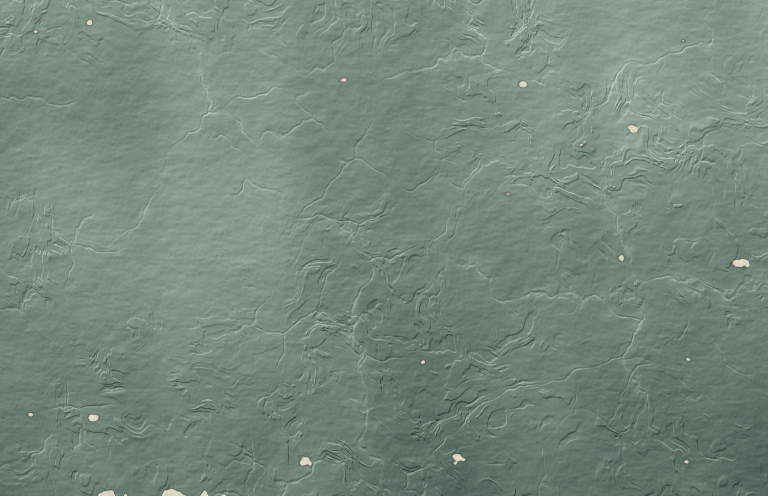
Give the GLSL for this texture, as a WebGL 2 fragment shader.

```glsl
#version 300 es
precision highp float;
// Weathered wall under thick grey-green paint: a height field of lumps, brush grain,
// small peeling flakes and ragged cracks is lit from above by a finite difference.
// Broad stains, pale crack rims and a few cream chips are laid over it.

#define PAINT vec3(0.446, 0.524, 0.478)
#define CREAM vec3(0.86, 0.84, 0.76)
#define LIGHT_STEP vec2(-0.0013, 0.0028)
#define LUMPS 0.29
#define GRAIN 0.05
#define FLAKES 0.16
#define CRACKS 0.15
#define CRACK_WIDTH 0.0026
#define RIM_GLOW 0.075
#define STAINS 0.23
#define CHIP_CELL 0.11
#define CHIP_SHARE 0.15

uniform vec2 u_resolution;
out vec4 fragColor;

float hash(vec2 p) {
    return fract(sin(dot(p, vec2(127.1, 311.7))) * 43758.5453);
}

vec2 hash2(vec2 p) {
    return vec2(hash(p), hash(p + 57.3));
}

float noise(vec2 p) {
    vec2 i = floor(p), f = fract(p);
    f = f * f * (3.0 - 2.0 * f);
    float low = mix(hash(i), hash(i + vec2(1, 0)), f.x);
    float high = mix(hash(i + vec2(0, 1)), hash(i + vec2(1, 1)), f.x);
    return mix(low, high, f.y);
}

float fbm(vec2 p) {
    float sum = 0.0, amp = 0.5;
    for (int i = 0; i < 4; i++) {
        sum += amp * noise(p);
        p = mat2(1.6, 1.2, -1.2, 1.6) * p + 9.7;
        amp *= 0.5;
    }
    return sum / 0.9375;
}

// Distance to the nearest border between jittered cells
float cellBorder(vec2 p) {
    vec2 base = floor(p), nearest = vec2(0.0);
    float best = 9.0, border = 9.0;
    for (int k = 0; k < 9; k++) {
        vec2 cell = base + vec2(k % 3 - 1, k / 3 - 1);
        vec2 toSite = cell + hash2(cell) - p;
        float d = dot(toSite, toSite);
        if (d < best) { best = d; nearest = toSite; }
    }
    for (int k = 0; k < 25; k++) {
        vec2 cell = base + vec2(k % 5 - 2, k / 5 - 2);
        vec2 toSite = cell + hash2(cell) - p;
        vec2 gap = toSite - nearest;
        if (dot(gap, gap) > 0.0001)
            border = min(border, dot(0.5 * (toSite + nearest), normalize(gap)));
    }
    return border;
}

// x: height of the paint, y: pale rim along the cracks
vec2 surface(vec2 p) {
    vec2 wander = vec2(fbm(p * 6.0), fbm(p * 6.0 + 31.0)) - 0.5;
    vec2 ragged = vec2(fbm(p * 34.0 + 5.0), fbm(p * 34.0 + 61.0)) - 0.5;
    vec2 q = p + 0.16 * wander + 0.028 * ragged;

    // Long cracks and a finer network, both broken up
    float longD = cellBorder(q * 2.3 + 4.0) / 2.3;
    float fineD = cellBorder(q * 6.5 + 19.0) / 6.5;
    float gaps = smoothstep(0.2, 0.6, noise(p * 24.0 + 3.0));
    float longMask = smoothstep(0.38, 0.65, noise(p * 4.5 + 7.0)) * (0.3 + 0.7 * gaps);
    float fineMask = smoothstep(0.5, 0.75, noise(p * 6.0 + 43.0)) * gaps;
    float crack = longMask * exp(-pow(longD / CRACK_WIDTH, 2.0))
                + 0.8 * fineMask * exp(-pow(fineD / CRACK_WIDTH, 2.0));
    float rim = longMask * exp(-longD / 0.009) + 0.3 * fineMask * exp(-fineD / 0.006);
    rim *= 0.4 + noise(p * 70.0);

    // Small flakes: steep terraces, gathered in patches
    float level = fbm(p * 21.0 + 0.8 * wander * 10.0) * 4.5;
    float terrace = floor(level) + smoothstep(0.34, 0.66, fract(level));
    float patches = smoothstep(0.3, 0.65, noise(p * 4.0 + 11.0) + 0.17 - 0.3 * p.y);
    patches *= smoothstep(0.25, 0.65, noise(p * 22.0 + 23.0));
    float flakes = (0.08 + patches) * (terrace - 2.0);

    float h = LUMPS * fbm(p * 45.0) + GRAIN * noise(p * vec2(55.0, 165.0));
    return vec2(h + FLAKES * flakes - CRACKS * crack, rim);
}

// Signed distance to the chip of this grid cell, positive where there is none
float chipDistance(vec2 p) {
    vec2 cell = floor(p / CHIP_CELL);
    vec2 center = (cell + 0.25 + 0.5 * hash2(cell + 5.0)) * CHIP_CELL;
    float size = 0.003 + 0.008 * pow(hash(cell + 71.0), 4.0);
    float ragged = 1.3 * size * (noise(p * 110.0) - 0.5);
    float d = length((p - center) * vec2(0.85, 1.15)) - size + ragged;
    return hash(cell + 13.0) < CHIP_SHARE ? d : 1.0;
}

void main() {
    vec2 p = gl_FragCoord.xy / u_resolution.y;
    float px = 1.0 / u_resolution.y;

    // Relief, brighter where the paint faces the light
    vec2 here = surface(p);
    float relief = here.x - surface(p + LIGHT_STEP).x;
    float tone = clamp(relief, -0.17, 0.17) + RIM_GLOW * here.y;

    // Broad stains, vertical runs and the fall of light
    tone += STAINS * (fbm(p * 2.4 + 17.0) - 0.5);
    tone += 0.05 * (noise(vec2(p.x * 11.0, p.y * 1.3)) - 0.5);
    tone += 0.13 * (p.y - 0.5) - 0.05 * smoothstep(0.35, 0.0, p.y) * noise(p * 3.0);
    vec3 color = PAINT + tone * vec3(0.98, 1.0, 0.98);

    // Chips, with a shaded lip and a ragged row along the foot of the wall
    float foot = p.y - 0.045 * (noise(vec2(p.x * 75.0, 2.0)) - 0.65);
    foot += 0.03 * smoothstep(0.1, 0.2, abs(p.x - 0.32));
    float chip = min(chipDistance(p), foot);
    color *= 1.0 - 0.3 * smoothstep(0.004, 0.0, chip);
    color = mix(color, CREAM + 0.6 * relief, smoothstep(px, -px, chip));

    fragColor = vec4(clamp(color, 0.0, 1.0), 1.0);
}
```
